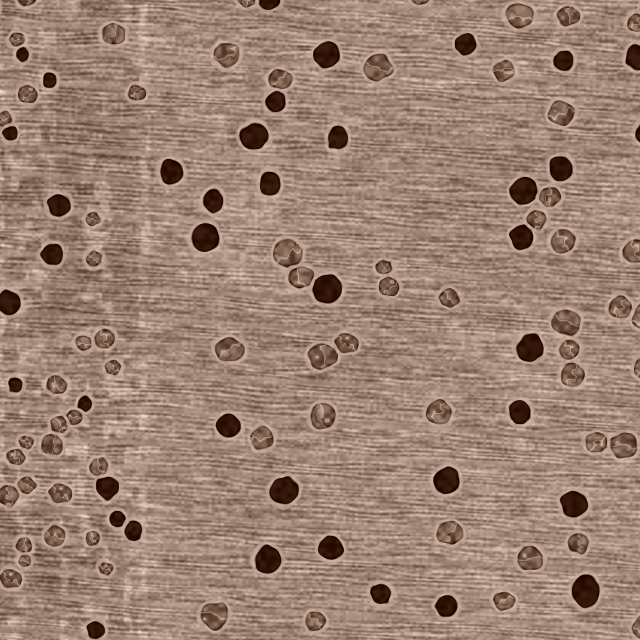
This texture is drawn by a WebGL 1 fragment shader. Its source:

```glsl
precision highp float;
// Cross-cut hardwood end grain: fine fibre rows, pale rays and rimmed open pores.
uniform vec2 u_resolution;

const float TAU = 6.2831853;
const float GRAIN_SLOPE = 0.055;   // fall of the rays towards the right
const float FIBRE_ROWS = 135.0;    // fine rows per canvas height
const float RAY_COUNT = 20.0;      // broad rays per canvas height
const float RING_EDGE = 0.225;     // right border of the dense growth band
const float WOOD_TONE = 0.635;
const float RAY_TONE = 0.65;
const float RIM_TONE = 0.77;
const float RIM_WIDTH = 0.0065;
const float TAN_FILL = 0.47;
const float DARK_FILL = 0.19;
const float EDGE_SOFT = 0.0013;

struct Pore { float dist; float nextDist; vec2 local; float seed; };

float hash(vec2 p) {
  vec3 q = fract(vec3(p.xyx) * 0.1031);
  q += dot(q, q.yzx + 33.33);
  return fract((q.x + q.y) * q.z);
}

float noise(vec2 p) {
  vec2 i = floor(p), f = fract(p);
  f = f * f * (3.0 - 2.0 * f);
  return mix(mix(hash(i), hash(i + vec2(1.0, 0.0)), f.x),
             mix(hash(i + vec2(0.0, 1.0)), hash(i + 1.0), f.x), f.y);
}

// Brown ramp: one tone value gives the whole colour.
vec3 woodColor(float tone) {
  return vec3(tone, tone - 0.1, tone - mix(0.135, 0.16, smoothstep(0.2, 0.5, tone)));
}

// Keeps the nearest pore and the distance of the runner-up.
void addPore(inout Pore best, vec2 p, vec2 center, float radius, float seed) {
  vec2 q = (p - center) / radius;
  q.y *= 1.0 + 0.25 * (seed - 0.3);
  float wobble = 0.28 * (noise(q * 1.6 + seed * 71.0) - 0.5);
  float d = (length(q) - 1.0 + wobble) * radius;
  if (d < best.dist) {
    best.nextDist = best.dist;
    best.dist = d;
    best.local = q;
    best.seed = seed;
  } else {
    best.nextDist = min(best.nextDist, d);
  }
}

// Jittered cells of pores, some of them paired.
void scatterPores(inout Pore best, vec2 p, float cell, vec2 radii, bool dense) {
  vec2 home = floor(p / cell);
  for (int j = -1; j <= 1; j++) {
    for (int i = -1; i <= 1; i++) {
      vec2 id = home + vec2(float(i), float(j));
      vec2 key = id + (dense ? 137.0 : 41.0);
      vec2 jitter = vec2(hash(key + 3.7), hash(key + 19.3));
      vec2 center = (id + mix(vec2(0.18), vec2(0.82), jitter)) * cell;
      float chance = dense ? 0.68 : mix(0.5, 0.88, smoothstep(0.6, 0.85, center.x));
      bool inZone = dense ? center.x < RING_EDGE - 0.01 : center.x > RING_EDGE + 0.01;
      if (!inZone || hash(key + 57.1) > chance) continue;
      float seed = hash(key + 83.9);
      float radius = mix(radii.x, radii.y, hash(key + 7.3));
      addPore(best, p, center, radius, seed);
      if (hash(key + 29.5) < 0.28) {
        float angle = TAU * hash(key + 61.7);
        vec2 offset = radius * 1.95 * vec2(cos(angle), sin(angle));
        addPore(best, p, center + offset, radius * 0.82, fract(seed + 0.13));
      }
    }
  }
}

float woodTone(vec2 p, float row, float band) {
  // Fibre rows, streaks and fine speckle
  float drift = 1.4 * noise(vec2(p.x * 12.0, row * 55.0));
  float strength = mix(0.025, 0.1, noise(vec2(p.x * 15.0, row * 42.0) + 9.0));
  float rows = sin(TAU * (row * FIBRE_ROWS + drift)) * strength;
  float streak = noise(vec2(p.x * 38.0, row * 250.0)) - 0.5;
  float speckle = noise(p * vec2(210.0, 270.0) + 31.0) - 0.5;
  float patches = noise(p * vec2(5.0, 9.0) + 4.0) - 0.5;
  float tone = WOOD_TONE + rows + 0.21 * streak + 0.19 * speckle + 0.07 * patches;

  // Dense band with broken upright pale bands
  float veins = smoothstep(0.5, 0.85, noise(vec2(p.x * 60.0, p.y * 3.0)));
  float bend = 0.006 * (noise(vec2(p.y * 9.0, 2.0)) - 0.5);
  float border = 1.0 - smoothstep(0.003, 0.012, abs(p.x + bend - RING_EDGE));
  float faint = 1.0 - smoothstep(0.002, 0.007, abs(p.x + bend - 0.38));
  float broken = smoothstep(0.35, 0.7, noise(p * vec2(85.0, 65.0)));
  tone -= 0.065 * band * (0.6 + 0.8 * noise(p * vec2(25.0, 12.0)));
  tone += broken * (0.15 * veins * band + 0.12 * border + 0.05 * faint);

  // Rays
  float k = row * RAY_COUNT;
  float middle = 0.5 + 0.5 * (hash(vec2(floor(k), 5.0)) - 0.5);
  float ray = 1.0 - smoothstep(0.002, 0.0065, abs(fract(k) - middle) / RAY_COUNT);
  return mix(tone, RAY_TONE + 0.09 * speckle + 0.1 * streak, 0.75 * ray);
}

void main() {
  vec2 p = gl_FragCoord.xy / u_resolution.y;
  float row = p.y + GRAIN_SLOPE * p.x + 0.008 * noise(p * vec2(4.0, 3.0));
  float band = 1.0 - smoothstep(RING_EDGE - 0.03, RING_EDGE + 0.01, p.x);
  vec3 color = woodColor(woodTone(p, row, band));

  Pore pore = Pore(1.0, 1.0, vec2(0.0), 0.0);
  scatterPores(pore, p, 0.095, vec2(0.016, 0.0235), false);
  scatterPores(pore, p, 0.064, vec2(0.011, 0.0185), true);
  // Touching pores keep a wall between them
  float d = max(pore.dist, 0.5 * (pore.dist - pore.nextDist) + 0.0025);

  // Pale rim
  float rimGrain = noise(p * 170.0);
  float rim = 1.0 - smoothstep(0.5 * RIM_WIDTH, 1.25 * RIM_WIDTH, d + 0.003 * (rimGrain - 0.5));
  color = mix(color, woodColor(RIM_TONE + 0.16 * (rimGrain - 0.5)), 0.85 * rim);

  // Open or filled inside, with torn pale strands
  float open = 1.0 - step(mix(0.4, 0.22, band), pore.seed);
  float mottle = noise(pore.local * 2.6 + pore.seed * 97.0) - 0.5;
  float fill = mix(TAN_FILL + 0.34 * mottle, DARK_FILL + 0.1 * mottle, open);
  float turn = TAU * pore.seed * 5.0;
  float across = dot(pore.local, vec2(cos(turn), sin(turn))) + 0.9 * mottle;
  float strand = 1.0 - smoothstep(0.04, 0.16, abs(across));
  fill += 0.2 * strand * (1.0 - open);
  fill -= 0.13 * smoothstep(-0.005, -0.001, d) * (1.0 - 0.6 * open);
  vec3 inside = woodColor(fill) - vec3(0.0, 0.015, 0.025);
  color = mix(color, inside, 1.0 - smoothstep(-EDGE_SOFT, EDGE_SOFT, d));

  gl_FragColor = vec4(clamp(color, 0.0, 1.0), 1.0);
}
```
